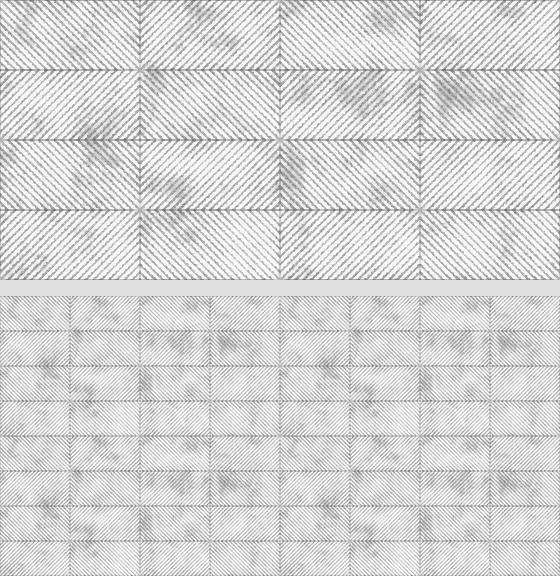
Top: one tile. Bottom: repeated 2 by 2.
Write a Shadertoy shader that draws this texture.

```glsl
// Four by four worn stone tiles with mirrored diagonal grooves, scalloped edges and dark joints.

vec2 hash2(vec2 p) {
    vec3 q = fract(p.xyx * vec3(0.1031, 0.103, 0.0973));
    q += dot(q, q.yzx + 33.33);
    return fract((q.xx + q.yz) * q.zy);
}

// Gradient noise that wraps after a whole number of cells
float corner(vec2 cell, vec2 offset, vec2 period) {
    float angle = 6.2832 * hash2(mod(cell, period) + 7.0).x;
    return dot(vec2(cos(angle), sin(angle)), offset);
}

float gradientNoise(vec2 uv, vec2 period) {
    vec2 p = uv * period, i = floor(p), f = p - i;
    vec2 s = f * f * f * (f * (f * 6.0 - 15.0) + 10.0), e = vec2(1, 0);
    float low = mix(corner(i, f, period), corner(i + e, f - e, period), s.x);
    float high = mix(corner(i + e.yx, f - e.yx, period), corner(i + 1.0, f - 1.0, period), s.x);
    return mix(low, high, s.y);
}

float fbm(vec2 uv, vec2 period) {
    float sum = 0.0, gain = 1.0;
    for (int i = 0; i < 5; i++) {
        sum += gain * gradientNoise(uv, period);
        period *= 2.0;
        gain *= 0.75;
    }
    return sum;
}

void mainImage(out vec4 fragColor, in vec2 fragCoord) {
    vec2 uv = fragCoord / iResolution.xy;
    float pixel = 1.0 / iResolution.y;

    // Mirrored tile coordinates: the grooves meet in chevrons at every joint
    vec2 grid = uv * 4.0;
    vec2 tile = fract(grid);
    vec2 mirrored = abs(mod(grid + 1.0, 2.0) - 1.0);
    vec2 edge = min(tile, 1.0 - tile) * vec2(0.5, 0.25);
    float rim = exp(-45.0 * min(edge.x, edge.y));

    // Wear layers
    float cloud = fbm(uv, vec2(8, 4));
    float grain = gradientNoise(uv, vec2(240, 120));
    float rough = gradientNoise(uv, vec2(110, 55));

    // Grooves at 45 degrees, one edge more deeply scalloped than the other
    float across = dot(mirrored, vec2(18, -9));
    float along = dot(mirrored, vec2(1.414, 0.707));
    float wave = sin(6.2832 * 15.0 * along + 2.4 * floor(across + 0.5));
    float offset = fract(across + 0.5) - 0.5 + 0.04 * wave + 0.08 * rough;
    float halfWidth = 0.19 + 0.03 * wave + 0.06 * rough + 0.07 * cloud + 0.035 * rim;
    float soft = 12.7 * 4.0 * pixel * 0.5;
    float groove = 1.0 - smoothstep(-soft, soft, abs(offset) - halfWidth);

    // Stone face with soft stains, and darker grooves towards the tile ends
    float stain = smoothstep(0.0, 1.2, cloud);
    float face = 0.98 - 0.22 * stain + 0.09 * min(grain, 0.0);
    float grooveTone = 0.705 - 0.1 * cloud + 0.2 * grain - 0.07 * rim;
    float tone = mix(face, grooveTone, groove);

    // Sparse pits
    float pit = smoothstep(0.42, 0.6, gradientNoise(uv, vec2(130, 65)));
    tone -= 0.16 * pit * smoothstep(-0.1, 0.4, cloud);

    // Worn joints, stronger across than down, rubbed pale where grooves converge
    vec2 line = clamp((0.0016 - edge) / pixel + 0.5, 0.0, 1.0);
    float wear = 0.85 + 0.6 * gradientNoise(uv, vec2(48, 24));
    float joint = max(line.x * 0.65, line.y) * wear;
    float hub = exp(-70.0 * length(edge)) * step(abs(mirrored.x - mirrored.y), 0.5);
    tone = mix(tone, 0.3, clamp(joint * (1.0 - 0.8 * hub), 0.0, 1.0));
    tone = mix(tone, 0.8, 0.7 * hub);

    fragColor = vec4(vec3(clamp(tone, 0.0, 0.975)), 1.0);
}
```
